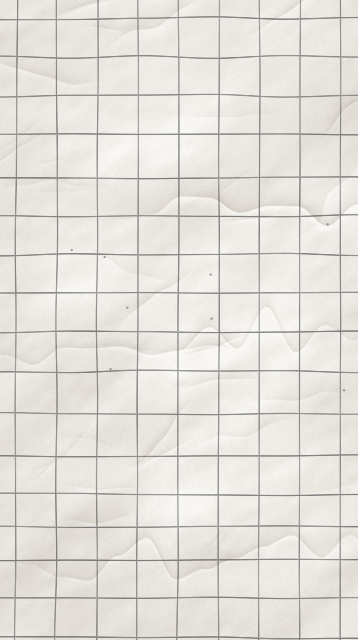
This pattern is drawn by a Shadertoy shader. Its source:

```glsl
// Hand-ruled square grid in thin dark ink on crumpled, warm white paper.

#define COLUMNS 9
#define ROWS 17
#define COLUMN_PITCH 0.0634
#define ROW_PITCH 0.0605
#define LINE_WIDTH 0.00118
#define CREASES 34
#define SPECKS 8
#define RELIEF 4.2
#define INK vec3(0.23, 0.24, 0.25)
#define PAPER_LIGHT vec3(0.962, 0.954, 0.937)
#define PAPER_SHADE vec3(0.868, 0.848, 0.820)

float hash(vec2 p) {
    vec3 q = fract(p.xyx * vec3(0.1031, 0.1030, 0.0973));
    q += dot(q, q.yzx + 33.33);
    return fract((q.x + q.y) * q.z);
}

float noise(vec2 p) {
    vec2 i = floor(p), f = fract(p);
    f = f * f * (3.0 - 2.0 * f);
    return mix(mix(hash(i), hash(i + vec2(1, 0)), f.x),
               mix(hash(i + vec2(0, 1)), hash(i + vec2(1, 1)), f.x), f.y);
}

// Height of the gently buckled sheet.
float paperHeight(vec2 p) {
    float sum = 0.0, amp = 0.5;
    p = mat2(0.85, -0.53, 0.53, 0.85) * p * vec2(5.0, 8.0) + 20.0;
    for (int i = 0; i < 4; i++) {
        sum += amp * noise(p);
        p = mat2(1.6, 1.2, -1.2, 1.6) * p + 7.1;
        amp *= 0.46;
    }
    return sum;
}

// Fold along local x: a soft shadow above the edge, a thin highlight below.
float fold(vec2 q, float halfLength, float width, float px) {
    q.y += (noise(vec2(q.x * 22.0 + 50.0, halfLength * 900.0)) - 0.5) * halfLength * 0.22;
    float reach = 1.0 - smoothstep(0.25, 1.0, abs(q.x) / halfLength);
    float side = smoothstep(-px, px, q.y);
    float shadow = side * exp(-max(q.y, 0.0) / width);
    float glow = (1.0 - side) * exp(min(q.y, 0.0) / (width * 0.6));
    return reach * (0.6 * glow - shadow);
}

// Share of a pixel covered by a line at signed distance d.
float lineCover(float d, float px) {
    float h = 0.5 * LINE_WIDTH, r = 0.7 * px;
    return max(0.0, min(d + r, h) - max(d - r, -h)) / (2.0 * r);
}

// Uneven row spacing: rows sag toward the lower part, then recover.
float rowSag(float k) {
    return 0.0065 * smoothstep(2.8, 4.0, k) + 0.0117 * smoothstep(8.5, 11.4, k)
         - 0.0188 * smoothstep(12.0, 14.0, k);
}

float gridInk(vec2 p, float px) {
    float ink = 0.0;
    for (int i = 0; i < COLUMNS; i++) {
        float k = float(i), x = 0.0247 + k * COLUMN_PITCH;
        float loose = 1.0 - 1.4 * x;
        float bend = (noise(vec2(p.y * 8.0, k * 7.0 + 3.0)) - 0.5) * 0.0035 + (p.y - 0.5) * 0.003;
        float press = 0.75 + 0.35 * noise(vec2(p.y * 14.0, k * 5.0 + 70.0));
        ink = max(ink, press * lineCover(p.x - x - bend * loose, px));
    }
    for (int i = 0; i < ROWS; i++) {
        float k = float(i), y = 0.9715 - k * ROW_PITCH - rowSag(k);
        float bend = (noise(vec2(p.x * 9.0, k * 7.0 + 130.0)) - 0.5) * 0.0045;
        float press = 0.85 + 0.35 * noise(vec2(p.x * 14.0, k * 5.0 + 270.0));
        ink = max(ink, press * lineCover(p.y - y - bend, px));
    }
    return min(ink, 1.0);
}

void mainImage(out vec4 fragColor, in vec2 fragCoord) {
    float px = 1.0 / iResolution.y;
    vec2 p = fragCoord * px;

    // Broad light, then relief lit from the lower right
    vec2 fromGlow = (p - vec2(0.30, 0.60)) / vec2(0.45, 0.75);
    float tone = 0.76 - 0.55 * dot(fromGlow, fromGlow);
    tone += RELIEF * (paperHeight(p) - paperHeight(p + vec2(-0.006, 0.010)));
    tone += 0.45 * (noise(p * vec2(7.0, 9.0) + 40.0) - 0.5);

    // Three long folds across the sheet
    float wave = 0.012 * (noise(vec2(p.x * 11.0, 9.0)) - 0.5);
    tone += 1.00 * fold(p - vec2(0.42, 0.677 + wave), 0.30, 0.014, px);
    tone += 0.75 * fold(p - vec2(0.28, 0.484 - wave), 0.48, 0.009, px);
    tone += 0.80 * fold(p - vec2(0.32, 0.134 + wave), 0.40, 0.010, px);

    // Short scattered creases, mostly rising to the right
    for (int i = 0; i < CREASES; i++) {
        float k = float(i) + 1.0;
        vec2 c = vec2(hash(vec2(k, 3.0)) * 0.56, hash(vec2(k, 17.0)));
        float a = mix(-0.25, 0.95, hash(vec2(k, 29.0)));
        vec2 q = mat2(cos(a), -sin(a), sin(a), cos(a)) * (p - c);
        float size = mix(0.03, 0.11, hash(vec2(k, 41.0)));
        tone += mix(0.2, 0.75, hash(vec2(k, 53.0))) * fold(q, size, size * 0.11, px);
    }

    // Paper fibre and colour
    tone += 0.22 * (noise(p * 420.0) - 0.5);
    vec3 col = mix(PAPER_SHADE, PAPER_LIGHT, clamp(tone, -0.7, 1.12));

    // Tiny dark flecks
    for (int i = 0; i < SPECKS; i++) {
        float k = float(i) + 1.0;
        vec2 c = vec2(hash(vec2(k, 67.0)) * 0.56, 0.3 + 0.5 * hash(vec2(k, 79.0)));
        float fleck = 1.0 - smoothstep(0.0006, 0.0012 + px, length(p - c));
        col = mix(col, INK, 0.5 * fleck);
    }

    col = mix(col, INK, gridInk(p, px));
    fragColor = vec4(col, 1.0);
}
```
